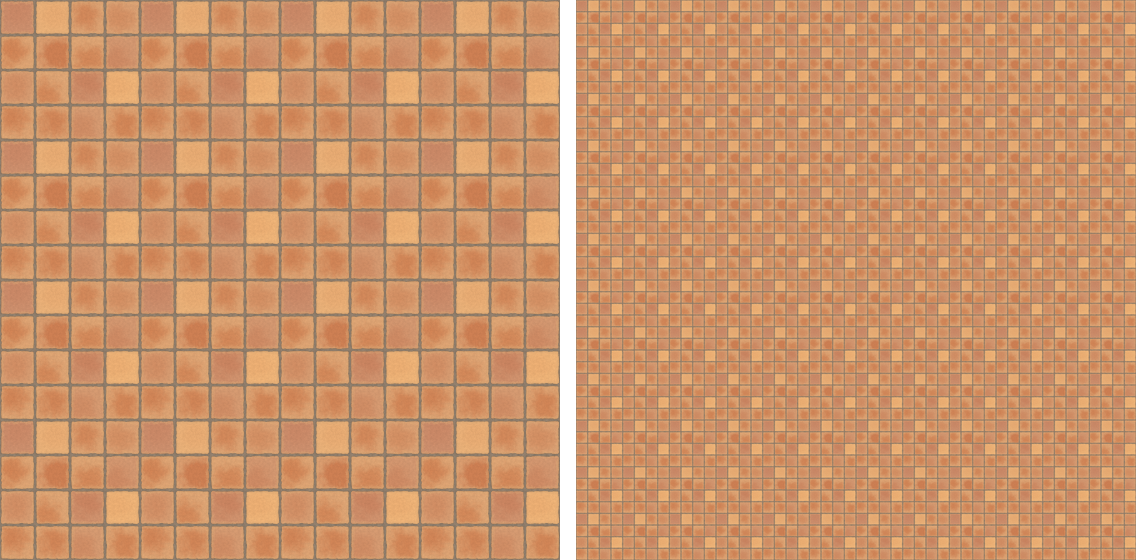
Left, the tile; right, the same tile 3 across and 3 down.
This texture is drawn by a WebGL 2 fragment shader. Its source:

```glsl
#version 300 es
precision highp float;

uniform vec2 u_resolution;
out vec4 fragColor;

const float TILES = 16.0;
const float GROUP = 4.0;
const float HALF_TILE = 0.467;
const float CORNER = 0.055;

const vec3 GROUT = vec3(0.55, 0.48, 0.41);
const vec3 SAND = vec3(0.875, 0.675, 0.485);
const vec3 TERRACOTTA = vec3(0.80, 0.49, 0.31);
const vec3 ROSE = vec3(0.76, 0.51, 0.405);
const vec3 GOLD = vec3(0.95, 0.72, 0.47);

// Firing of each tile in a 4 by 4 group, rows from the top.
const mat4 HEAT = mat4(0.45, 0.30, 0.60, 0.45,
                       0.65, 0.95, 0.60, 0.50,
                       0.45, 0.60, 0.65, 0.45,
                       0.65, 0.65, 0.45, 0.65);
// Positive values lean to rose, negative ones to gold.
const mat4 BLUSH = mat4(0.85, -0.50, 0.05, 0.20,
                        0.00, 0.15, 0.00, 0.55,
                        0.35, 0.00, 0.70, -0.70,
                        0.05, 0.05, 0.45, 0.00);

vec2 hash2(vec2 p) {
    vec3 q = fract(p.xyx * vec3(0.1031, 0.1030, 0.0973));
    q += dot(q, q.yzx + 33.33);
    return fract((q.xx + q.yz) * q.zy);
}

float cornerSlope(vec2 corner, vec2 offset, float period) {
    float angle = 6.28318 * hash2(mod(corner, period) + 7.0).x;
    return dot(vec2(cos(angle), sin(angle)), offset);
}

// Gradient noise that wraps after a whole period.
float gradientNoise(vec2 p, float period) {
    vec2 i = floor(p);
    vec2 f = fract(p);
    vec2 u = f * f * f * (f * (f * 6.0 - 15.0) + 10.0);
    vec2 e = vec2(1.0, 0.0);
    float low = mix(cornerSlope(i, f, period),
                    cornerSlope(i + e.xy, f - e.xy, period), u.x);
    float high = mix(cornerSlope(i + e.yx, f - e.yx, period),
                     cornerSlope(i + e.xx, f - e.xx, period), u.x);
    return mix(low, high, u.y);
}

// Layered noise over tile units, repeating with the group.
float layeredNoise(vec2 p, float frequency) {
    float sum = 0.0;
    float weight = 1.0;
    for (int i = 0; i < 4; i++) {
        sum += weight * gradientNoise(p * frequency, GROUP * frequency);
        frequency *= 2.0;
        weight *= 0.55;
    }
    return sum;
}

float roundedBox(vec2 p, float halfSize, float radius) {
    vec2 q = abs(p) - halfSize + radius;
    return length(max(q, 0.0)) + min(max(q.x, q.y), 0.0) - radius;
}

// Hand-cut outline: slow waviness plus small chips.
float tileDistance(vec2 p, vec2 local) {
    float wave = 0.022 * gradientNoise(p * 4.0, GROUP * 4.0);
    float chips = 0.024 * max(gradientNoise(p * 13.0, GROUP * 13.0), 0.0);
    return roundedBox(local, HALF_TILE, CORNER) + wave + chips;
}

vec3 clayColor(vec2 p, vec2 local, vec2 groupCell, float edge) {
    int row = int(GROUP - 1.0 - groupCell.y);
    int column = int(groupCell.x);
    float heat = HEAT[row][column];
    float blush = BLUSH[row][column];

    // Off-centre scorched patch
    vec2 center = (hash2(groupCell + 3.0) - 0.5) * vec2(0.5, 0.45);
    float cloud = layeredNoise(p, 3.0);
    float core = 1.0 - smoothstep(0.08, 0.66, length(local - center) + 0.28 * cloud);
    vec3 clay = mix(SAND, TERRACOTTA, clamp(heat * (0.3 + 1.05 * core) + 0.12 * cloud, 0.0, 1.0));
    clay = mix(clay, ROSE, 0.8 * max(blush, 0.0));
    clay = mix(clay, GOLD, max(-blush, 0.0));

    // Pale worn rim and fine grain
    float rim = smoothstep(-0.10, -0.015, edge + 0.05 * layeredNoise(p, 7.0));
    clay = mix(clay, SAND * vec3(0.97, 0.97, 0.93), 0.45 * rim);
    return clay * (1.0 + 0.045 * layeredNoise(p, 14.0));
}

void main() {
    vec2 p = gl_FragCoord.xy / u_resolution * TILES;
    vec2 local = fract(p) - 0.5;
    vec2 groupCell = mod(floor(p), GROUP);
    float blur = 0.6 * TILES / min(u_resolution.x, u_resolution.y);

    float edge = tileDistance(p, local);
    vec3 clay = clayColor(p, local, groupCell, edge);
    clay *= 1.0 - 0.10 * smoothstep(-0.03, 0.0, edge);
    vec3 grout = GROUT * (1.0 + 0.10 * layeredNoise(p, 9.0));
    grout *= 0.95 + 0.07 * smoothstep(0.0, 0.03, edge);

    fragColor = vec4(mix(clay, grout, smoothstep(-blur, blur, edge)), 1.0);
}
```
